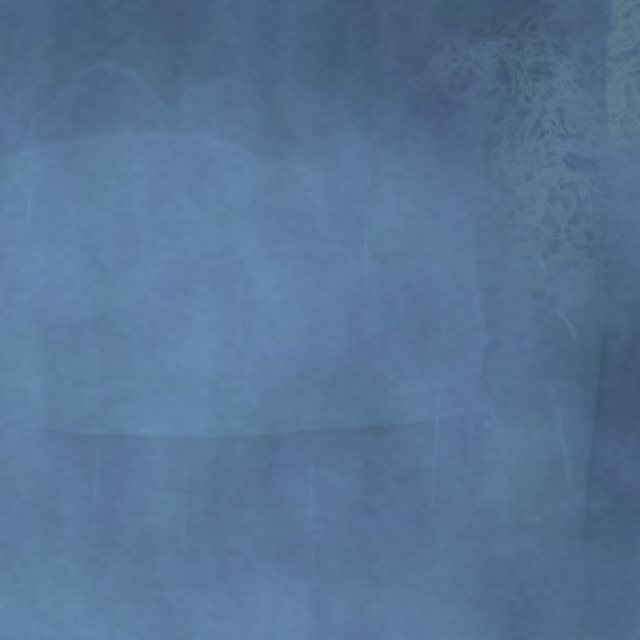
Reproduce this texture procedurally as a WebGL 2 fragment shader.

```glsl
#version 300 es
precision highp float;
// Weathered blue plaster wall: overlapping washes, trowel arcs, streaks and pale mottling.

uniform vec2 u_resolution;
out vec4 fragColor;

const vec3 DEEP_BLUE = vec3(0.262, 0.355, 0.465);
const vec3 LIGHT_BLUE = vec3(0.395, 0.532, 0.672);
const vec3 PALE_GREEN = vec3(0.42, 0.53, 0.57);
const float EDGE = 0.004;         // softness of wash borders
const float WARP = 0.08;          // wobble of wash borders
const float MEAN_TONE = 0.58;
const float CONTRAST = 1.45;
const float CLOUD_AMOUNT = 0.46;
const float STREAK_AMOUNT = 0.09;
const float GRAIN_AMOUNT = 0.17;
const float MOTTLE_SCALE = 58.0;
const float TINT_AMOUNT = 0.045;  // drift between violet and green blues

float hash(vec2 p) {
  return fract(sin(dot(p, vec2(127.1, 311.7))) * 43758.55);
}

float noise(vec2 p) {
  vec2 i = floor(p), f = fract(p);
  f = f * f * (3.0 - 2.0 * f);
  return mix(mix(hash(i), hash(i + vec2(1, 0)), f.x),
             mix(hash(i + vec2(0, 1)), hash(i + vec2(1, 1)), f.x), f.y);
}

float fbm(vec2 p) {
  float sum = 0.0, weight = 0.5;
  for (int i = 0; i < 5; i++) {
    sum += weight * noise(p);
    p = mat2(1.6, 1.2, -1.2, 1.6) * p + 7.3;
    weight *= 0.5;
  }
  return sum;
}

// Signed height above a parabolic arc with its crest at c
float aboveArc(vec2 p, vec2 c, float bend) {
  float dx = p.x - c.x;
  return (p.y - c.y + bend * dx * dx) / sqrt(1.0 + 4.0 * bend * bend * dx * dx);
}

float softStep(float d) { return smoothstep(-EDGE, EDGE, d); }

// Soft line along a segment, fading towards its ends
float scratch(vec2 p, vec2 a, vec2 b, float width) {
  vec2 ab = b - a;
  float t = clamp(dot(p - a, ab) / dot(ab, ab), 0.0, 1.0);
  float d = length(p - a - ab * t) / width;
  return exp(-d * d) * smoothstep(0.0, 0.2, t) * smoothstep(1.0, 0.7, t);
}

// Smooth elliptical spot
float spot(vec2 p, vec2 c, vec2 r) {
  vec2 d = (p - c) / r;
  return exp(-dot(d, d));
}

// Broad light and dark areas with their arched borders
float washes(vec2 p, vec2 q, float wear) {
  float tone = mix(0.82, 0.59, smoothstep(0.1, 0.85, p.x));
  tone -= 0.27 * smoothstep(0.66, 0.98, p.y);
  tone += 0.08 * spot(p, vec2(0.16, 0.58), vec2(0.25, 0.18));
  tone += 0.09 * spot(p, vec2(0.2, 0.0), vec2(0.4, 0.12));

  // Upper arches
  float mainArc = aboveArc(mix(p, q, 0.5), vec2(0.2, 0.79), 0.9);
  float arches = min(aboveArc(q, vec2(0.16, 0.905), 8.0), aboveArc(q, vec2(0.33, 0.865), 9.0));
  arches = min(arches, aboveArc(q, vec2(0.76, 0.93), 3.0));
  float leftSide = smoothstep(0.55, 0.42, p.x);
  tone -= 0.09 * softStep(mainArc) * leftSide;
  tone += 0.08 * wear * exp(-abs(mainArc) / EDGE) * leftSide;
  tone -= 0.07 * softStep(arches) * smoothstep(0.68, 0.78, p.y);
  tone += 0.10 * wear * exp(-abs(arches) / EDGE) * smoothstep(0.76, 0.86, p.y);

  // Long lower arc with a shadow fading beneath it
  float lower = -aboveArc(mix(p, q, 0.15), vec2(0.3, 0.32), -0.18);
  float lowerSpan = smoothstep(0.82, 0.6, p.x) * smoothstep(-0.02, 0.12, p.x);
  tone -= 0.16 * softStep(lower) * exp(-max(lower, 0.0) / 0.12) * lowerSpan;

  // Dark slope and shaded right side
  float slope = q.x - 0.74 - 0.9 * pow(max(0.58 - q.y, 0.0), 2.0);
  tone -= 0.10 * softStep(slope) * smoothstep(0.3, 0.38, p.y) * smoothstep(0.8, 0.5, p.y);
  tone -= 0.24 * spot(p, vec2(0.99, 0.38), vec2(0.15, 0.27));
  float ridge = p.x - 0.9 - 0.09 * p.y - 0.1 * (q.x - p.x);
  float ridgeSpan = smoothstep(0.12, 0.22, p.y) * smoothstep(0.52, 0.46, p.y);
  tone -= ridgeSpan * (0.08 * softStep(ridge) + 0.13 * exp(-abs(ridge) / EDGE));
  return tone;
}

void main() {
  vec2 p = gl_FragCoord.xy / u_resolution;
  vec2 q = p + WARP * (vec2(fbm(p * 8.0), fbm(p * 8.0 + 31.0)) - 0.48);
  float wear = smoothstep(0.3, 0.65, fbm(p * 22.0 + 5.0));
  float tone = washes(p, q, wear);

  // Clouding, vertical streaks and fine grain
  tone += CLOUD_AMOUNT * (fbm(q * vec2(7.5, 6.0) + 3.0) - 0.48);
  tone += STREAK_AMOUNT * (noise(vec2(q.x * 38.0, p.y * 4.0)) - 0.5);
  tone += GRAIN_AMOUNT * (fbm(p * vec2(75.0, 95.0)) - 0.48);

  // Scraped drips and light scratches
  for (int i = 0; i < 9; i++) {
    float k = float(i);
    vec2 top = vec2(0.04 + 0.1 * k + 0.06 * hash(vec2(k, 2.0)), 0.3 + 0.5 * hash(vec2(k, 5.0)));
    vec2 foot = top - vec2(0.01, 0.2 + 0.15 * hash(vec2(k, 9.0)));
    tone += 0.09 * wear * scratch(mix(p, q, 0.3), top, foot, 0.003);
  }
  tone += 0.2 * wear * scratch(q, vec2(0.83, 0.63), vec2(0.9, 0.44), 0.004);
  tone += 0.14 * wear * scratch(q, vec2(0.86, 0.4), vec2(0.868, 0.2), 0.005);
  tone += 0.12 * spot(q, vec2(0.9, 0.215), vec2(0.035, 0.02));

  // Pale green mottling on the upper right
  float patches = spot(q, vec2(0.87, 0.74), vec2(0.08, 0.18)) + 0.5 * spot(q, vec2(0.77, 0.9), vec2(0.15, 0.07));
  float veins = 1.0 - abs(2.0 * fbm(q * MOTTLE_SCALE) - 1.0) * 2.4;
  float flake = softStep(mix(p.x, q.x, 0.3) - 0.953) * smoothstep(0.74, 0.82, p.y);
  tone += 0.16 * patches * (veins - 0.6);
  tone = MEAN_TONE + CONTRAST * (tone - 0.62);

  vec3 color = mix(DEEP_BLUE, LIGHT_BLUE, clamp(tone, -0.15, 1.05));
  color += TINT_AMOUNT * (fbm(q * 11.0 + 17.0) - 0.48) * vec3(-0.4, 0.4, -1.0);
  color = mix(color, PALE_GREEN, clamp(0.34 * patches * veins + flake * (0.2 + 0.35 * veins), 0.0, 0.6));
  fragColor = vec4(color, 1.0);
}
```
